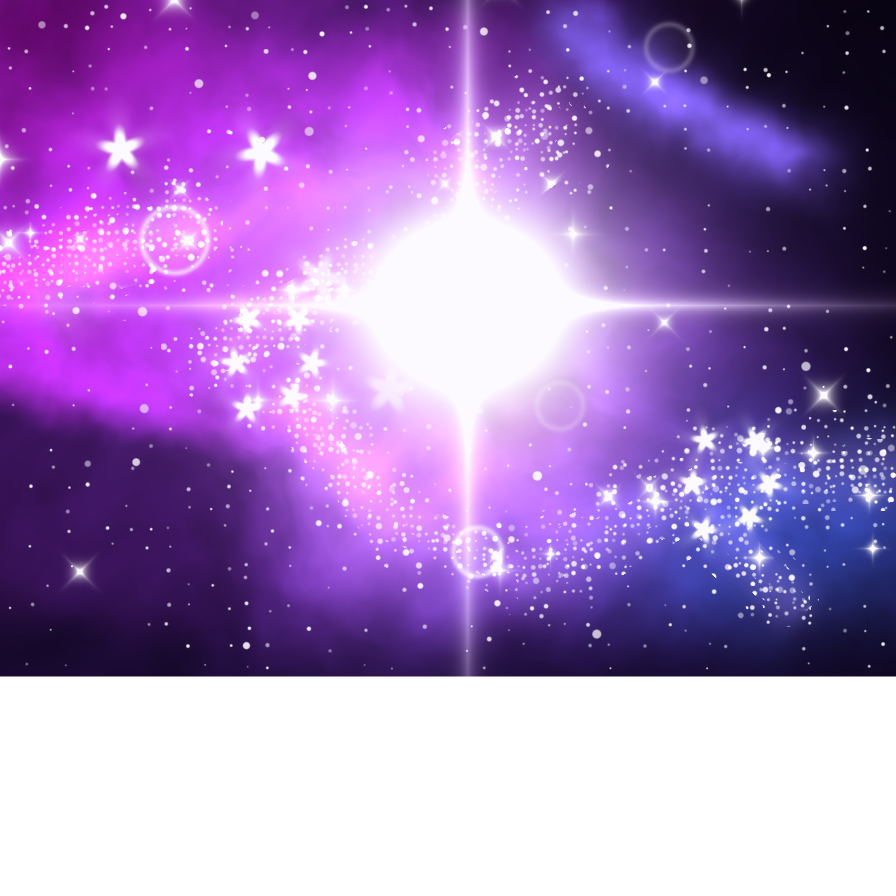
This background is drawn by a Shadertoy shader. Its source:

```glsl
// Violet nebula with a blazing cross-shaped star, sparkling dust trails and a white lower band.

const vec2 CORE = vec2(0.522, 0.659);
const float FLOOR_Y = 0.245;
const vec3 INK = vec3(0.035, 0.015, 0.08);
const vec3 PLUM = vec3(0.22, 0.07, 0.34);
const vec3 MAGENTA = vec3(0.77, 0.19, 0.96);
const vec3 WINE = vec3(0.40, 0.02, 0.43);
const vec3 VIOLET = vec3(0.47, 0.21, 0.90);
const vec3 ORCHID = vec3(0.91, 0.54, 1.0);
const vec3 BLUE = vec3(0.24, 0.34, 0.84);
const vec3 WHITE = vec3(0.99, 0.98, 1.0);

float hash(vec2 p) {
    return fract(sin(dot(p, vec2(127.1, 311.7))) * 43758.5);
}

float noise(vec2 p) {
    vec2 i = floor(p), f = fract(p);
    f = f * f * (3.0 - 2.0 * f);
    return mix(mix(hash(i), hash(i + vec2(1, 0)), f.x),
               mix(hash(i + vec2(0, 1)), hash(i + vec2(1, 1)), f.x), f.y);
}

float fbm(vec2 p) {
    float sum = 0.0, amp = 0.5;
    for (int i = 0; i < 5; i++) {
        sum += amp * noise(p);
        p = mat2(1.6, 1.2, -1.2, 1.6) * p + 7.3;
        amp *= 0.5;
    }
    return sum;
}

float blob(vec2 p, vec2 center, vec2 radius) {
    vec2 d = (p - center) / radius;
    return exp(-dot(d, d));
}

// Soft stroke around a line segment
float streak(vec2 p, vec2 a, vec2 b, float width) {
    vec2 d = p - a, ab = b - a;
    d -= ab * clamp(dot(d, ab) / dot(ab, ab), 0.0, 1.0);
    return exp(-dot(d, d) / (width * width));
}

float ring(vec2 p, vec2 center, float radius) {
    float d = length(p - center) - radius;
    return exp(-pow(d / 0.0035, 2.0)) + 0.18 * smoothstep(0.004, -0.004, d);
}

float glint(vec2 d, float size) {
    vec2 a = abs(d) / size;
    return exp(-a.x * 16.0 - a.y * 2.8) + exp(-a.y * 16.0 - a.x * 2.8)
         + 0.6 * exp(-dot(a, a) * 12.0);
}

float softStar(vec2 d, float radius, float turn) {
    float lobes = 1.0 + 0.32 * cos(5.0 * (atan(d.y, d.x + 1e-5) - turn));
    float r = length(d) / (radius * lobes);
    return 0.85 * smoothstep(1.2, 0.5, r) + 0.3 * exp(-r * r * 0.5);
}

// Round specks, one candidate per grid cell
float specks(vec2 p, float cells, float density, float radius, float px) {
    vec2 id = floor(p * cells);
    vec2 center = id + 0.3 + 0.4 * vec2(hash(id + 3.1), hash(id + 8.7));
    float r = radius * (0.5 + hash(id + 5.2));
    float d = length(p - center / cells);
    return step(hash(id), density) * smoothstep(r + px, r - px, d) * (0.4 + 0.6 * hash(id + 1.9));
}

// Crossed sparkles, half of them turned diagonally
float sparkles(vec2 p, float cells, float density) {
    vec2 id = floor(p * cells);
    vec2 d = fract(p * cells) - 0.4 - 0.2 * vec2(hash(id + 2.3), hash(id + 6.1));
    if (hash(id + 4.4) > 0.5) d = mat2(0.707, 0.707, -0.707, 0.707) * d;
    float fade = smoothstep(0.45, 0.2, length(d));
    return step(hash(id + 9.5), density) * glint(d, 0.3 + 0.3 * hash(id + 7.7)) * fade;
}

float dustTrails(vec2 p) {
    float t = streak(p, vec2(0.33, 0.55), vec2(0.44, 0.42), 0.035);
    t = max(t, streak(p, vec2(0.44, 0.42), vec2(0.59, 0.36), 0.03));
    t = max(t, streak(p, vec2(0.59, 0.36), vec2(0.81, 0.47), 0.04));
    t = max(t, streak(p, vec2(0.81, 0.47), vec2(1.0, 0.48), 0.045));
    t = max(t, streak(p, vec2(0.80, 0.42), vec2(0.88, 0.33), 0.03));
    t = max(t, streak(p, vec2(0.0, 0.69), vec2(0.20, 0.75), 0.045));
    t = max(t, streak(p, vec2(0.25, 0.61), vec2(0.40, 0.69), 0.04));
    return max(t, streak(p, vec2(0.52, 0.80), vec2(0.60, 0.86), 0.045));
}

vec3 nebula(vec2 p) {
    float n = fbm(p * 5.0 + 2.0), fine = fbm(p * 13.0 + n * 2.0);
    vec2 q = p + 0.13 * (vec2(n, fbm(p * 5.0 + 19.0)) - 0.48);
    float cloud = 0.55 + 0.95 * n;
    vec3 col = mix(PLUM, INK, smoothstep(0.35, 0.75, q.x));
    col = mix(col, INK * 1.7, 0.8 * smoothstep(0.40, 0.25, q.y));
    float rim = smoothstep(-0.03, 0.03, q.y - 0.575 + 0.22 * q.x);
    col = mix(col, MAGENTA, rim * smoothstep(0.72, 0.42, q.x));
    col = mix(col, WINE, min(1.0, cloud * blob(q, vec2(0.0, 1.0), vec2(0.27, 0.17))));
    col = mix(col, PLUM * 0.8, min(1.0, cloud * blob(q, vec2(0.46, 1.02), vec2(0.28, 0.09))));
    col = mix(col, VIOLET, min(1.0, cloud * blob(q, vec2(0.55, 0.58), vec2(0.27, 0.25))));
    col = mix(col, BLUE, 0.85 * min(1.0, cloud * blob(q, vec2(0.86, 0.41), vec2(0.25, 0.10))));
    col = mix(col, vec3(0.48, 0.36, 0.92), 0.85 * cloud * streak(q, vec2(0.66, 0.94), vec2(0.90, 0.81), 0.045));
    col = mix(col, ORCHID, min(1.0, 1.1 * cloud * blob(q, vec2(0.50, 0.61), vec2(0.20, 0.19))));
    col = mix(col, ORCHID, 0.45 * streak(q, vec2(0.05, 0.68), vec2(0.42, 0.80), 0.035));
    return col * (0.72 + 0.58 * fine);
}

void mainImage(out vec4 fragColor, in vec2 fragCoord) {
    vec2 p = fragCoord / iResolution.xy;
    float px = 1.0 / iResolution.y;
    vec3 col = nebula(p);
    float trail = dustTrails(p);

    // Scattered stars and trail dust
    float light = specks(p, 45.0, 0.35, 0.0016, px) + specks(p + 0.37, 16.0, 0.25, 0.0036, px);
    light += specks(p, 110.0, 0.75 * trail, 0.0018, px) + specks(p + 0.21, 70.0, 0.6 * trail, 0.0026, px);
    light += sparkles(p, 17.0, 0.65 * trail) + 0.7 * sparkles(p + 0.13, 11.0, 0.15);
    col += vec3(0.45, 0.35, 0.5) * trail * 0.35;

    // Two clusters of small stars and four larger hazy stars
    for (int i = 0; i < 6; i++) {
        float k = float(i), a = k * 1.047;
        vec2 orbit = vec2(cos(a), sin(a)) * (0.035 + 0.025 * hash(vec2(k, 4.0)));
        light += softStar(p - vec2(0.305, 0.595) - orbit, 0.013, k);
        light += softStar(p - vec2(0.815, 0.460) - orbit, 0.012, k + 1.0);
    }
    light += softStar(p - vec2(0.135, 0.833), 0.020, 0.4) + softStar(p - vec2(0.292, 0.830), 0.021, 0.8);
    light += 0.7 * softStar(p - vec2(0.357, 0.690), 0.022, 1.2) + 0.6 * softStar(p - vec2(0.435, 0.565), 0.022, 0.2);

    // Bubbles
    light += 0.6 * ring(p, vec2(0.195, 0.732), 0.037) + 0.55 * ring(p, vec2(0.533, 0.384), 0.027);
    light += 0.22 * ring(p, vec2(0.625, 0.547), 0.026) + 0.22 * ring(p, vec2(0.747, 0.947), 0.026);
    col = mix(col, WHITE, clamp(light, 0.0, 1.0));

    // Central glow and its long rays
    vec2 d = abs(p - CORE);
    float glow = 1.7 * blob(p, CORE, vec2(0.115, 0.105)) + 0.35 * blob(p, CORE, vec2(0.21, 0.17));
    float rays = exp(-d.x / 0.009 - d.y * d.y * 8.0) + exp(-d.y / 0.008 - d.x * d.x * 9.0);
    col += vec3(0.35, 0.2, 0.45) * rays;
    col = mix(col, WHITE, clamp(glow + rays, 0.0, 1.0));

    // Plain white band below the sky
    col = mix(vec3(1.0), col, smoothstep(FLOOR_Y - px, FLOOR_Y + px, p.y));
    fragColor = vec4(clamp(col, 0.0, 1.0), 1.0);
}
```
